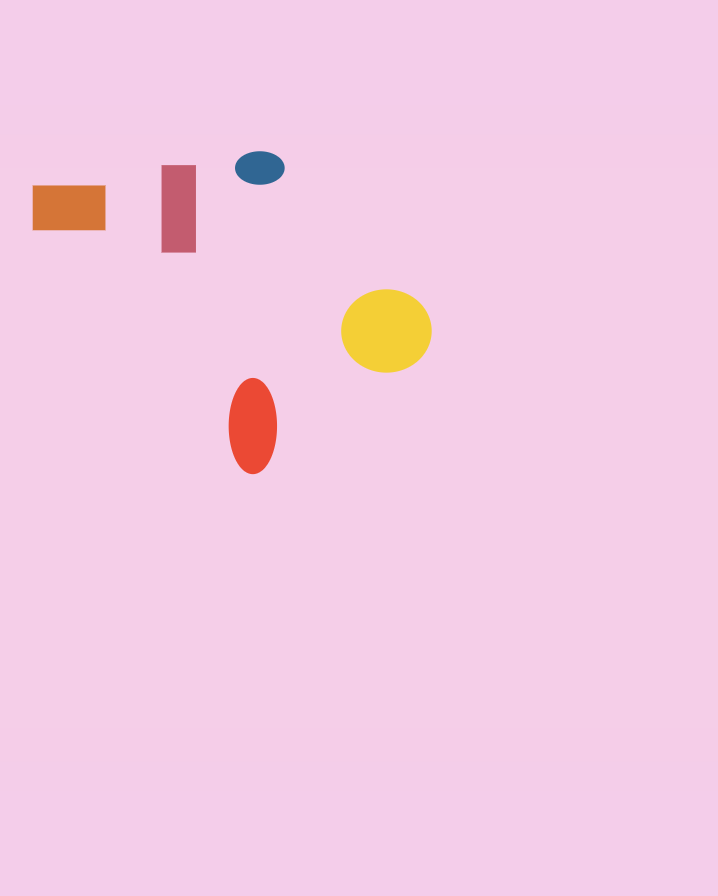
Reproduce this background procedurally as a WebGL 2 fragment shader.

```glsl
#version 300 es
precision highp float;
// Flat geometric shapes scattered over a pale pink ground.
// Boxes and ellipses are signed distances in units of canvas height,
// painted over a faint vertical tint with edges one pixel soft.

uniform vec2 u_resolution;
out vec4 fragColor;

float boxDistance(vec2 p, vec2 halfSize) {
    vec2 d = abs(p) - halfSize;
    return length(max(d, 0.0)) + min(max(d.x, d.y), 0.0);
}

// First-order distance: implicit value divided by its gradient.
float ellipseDistance(vec2 p, vec2 radii) {
    float k = length(p / radii);
    float slope = length(p / (radii * radii));
    return k * (k - 1.0) / max(slope, 1e-4);
}

// Lays a colour over the base wherever the distance is negative.
vec3 paint(vec3 base, vec3 colour, float distance) {
    float pixel = 1.0 / u_resolution.y;
    return mix(base, colour, clamp(0.5 - distance / pixel, 0.0, 1.0));
}

void main() {
    vec2 p = gl_FragCoord.xy / u_resolution.y;

    // Ground: slightly warmer through the middle, cooler at top and bottom
    float warmth = 1.0 - smoothstep(0.3, 0.42, abs(p.y - 0.5));
    vec3 colour = mix(vec3(0.955, 0.802, 0.918), vec3(0.961, 0.806, 0.908), warmth);

    // Boxes
    vec3 orange = vec3(0.835, 0.460, 0.215);
    vec3 rose = vec3(0.765, 0.360, 0.435);
    colour = paint(colour, orange, boxDistance(p - vec2(0.0771, 0.7680), vec2(0.0406, 0.0250)));
    colour = paint(colour, rose, boxDistance(p - vec2(0.1995, 0.7669), vec2(0.0192, 0.0488)));

    // Ellipses
    vec3 blue = vec3(0.190, 0.400, 0.575);
    vec3 yellow = vec3(0.957, 0.810, 0.210);
    vec3 red = vec3(0.920, 0.285, 0.205);
    colour = paint(colour, blue, ellipseDistance(p - vec2(0.2900, 0.8125), vec2(0.0277, 0.0187)));
    colour = paint(colour, yellow, ellipseDistance(p - vec2(0.4313, 0.6306), vec2(0.0505, 0.0465)));
    colour = paint(colour, red, ellipseDistance(p - vec2(0.2822, 0.5245), vec2(0.0270, 0.0537)));

    fragColor = vec4(colour, 1.0);
}
```
